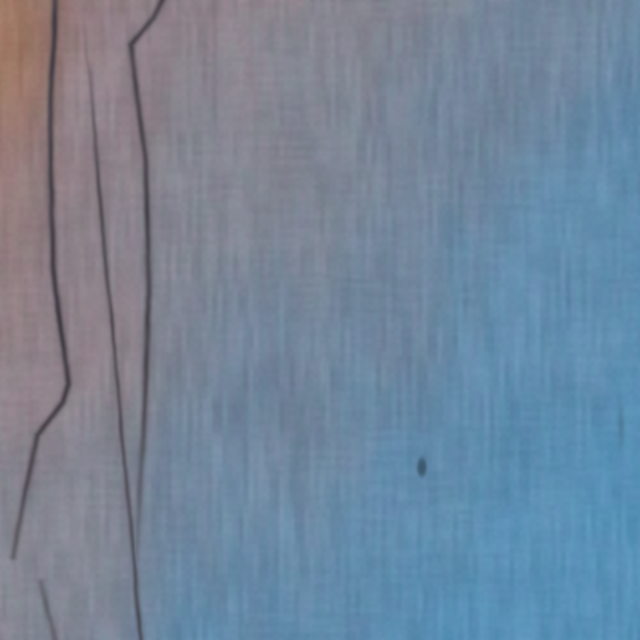
A Shadertoy shader for this texture:

```glsl
// Weathered dyed cloth: a diagonal wash from warm rose to clear blue, softly mottled,
// with fine woven fibres and three dark crooked creases down the left side.
// Stretched value noise makes the dye and weave; segment distances make the creases.

const vec3 OCHRE = vec3(0.63, 0.47, 0.38);
const vec3 ROSE = vec3(0.58, 0.47, 0.46);
const vec3 MAUVE = vec3(0.565, 0.515, 0.545);
const vec3 GREY = vec3(0.515, 0.525, 0.57);
const vec3 SLATE = vec3(0.445, 0.52, 0.605);
const vec3 BLUE = vec3(0.385, 0.55, 0.675);
const vec3 CLEAR_BLUE = vec3(0.345, 0.57, 0.72);
const vec3 CREASE_COLOR = vec3(0.25, 0.23, 0.26);
const vec3 SPECK_COLOR = vec3(0.20, 0.31, 0.38);

const float MOTTLE = 0.20;        // how far noise shifts the wash
const float STREAK = 0.045;       // brightness of broad vertical streaks
const float FIBRE = 0.050;        // brightness of fine vertical threads
const float WEFT = 0.028;         // brightness of fine horizontal threads
const float CREASE_WIDTH = 0.0052;

const int BENDS = 7;
const vec2 LEFT_CREASE[BENDS] = vec2[BENDS](
    vec2(0.086, 1.02), vec2(0.078, 0.80), vec2(0.083, 0.58), vec2(0.107, 0.40),
    vec2(0.098, 0.372), vec2(0.058, 0.32), vec2(0.020, 0.13));
const vec2 RIGHT_CREASE[BENDS] = vec2[BENDS](
    vec2(0.262, 1.02), vec2(0.240, 0.972), vec2(0.204, 0.93), vec2(0.227, 0.75),
    vec2(0.232, 0.54), vec2(0.226, 0.35), vec2(0.212, 0.12));

float hash(vec2 p) {
    vec3 q = fract(vec3(p.xyx) * 0.1031);
    q += dot(q, q.yzx + 33.33);
    return fract((q.x + q.y) * q.z);
}

float noise(vec2 p) {
    vec2 i = floor(p), f = fract(p);
    f = f * f * (3.0 - 2.0 * f);
    return mix(mix(hash(i), hash(i + vec2(1, 0)), f.x),
               mix(hash(i + vec2(0, 1)), hash(i + vec2(1, 1)), f.x), f.y);
}

// Layered noise centred on zero
float fbm(vec2 p) {
    float sum = 0.0, amp = 0.5;
    for (int i = 0; i < 4; i++) {
        sum += amp * (noise(p) - 0.5);
        p = p * 2.03 + 17.3;
        amp *= 0.5;
    }
    return sum;
}

float segmentDistance(vec2 p, vec2 a, vec2 b) {
    vec2 ab = b - a;
    return length(p - a - ab * clamp(dot(p - a, ab) / dot(ab, ab), 0.0, 1.0));
}

float pathDistance(vec2 p, vec2 path[BENDS]) {
    float d = 1.0;
    for (int i = 1; i < BENDS; i++) d = min(d, segmentDistance(p, path[i - 1], path[i]));
    return d;
}

// Soft dark line with a faint wider shadow
float creaseInk(float d, float width) {
    return 0.82 * exp(-pow(d / width, 2.0)) + 0.12 * exp(-d / (2.5 * width));
}

vec3 wash(float t) {
    vec3 c = mix(ROSE, MAUVE, smoothstep(0.03, 0.18, t));
    c = mix(c, GREY, smoothstep(0.18, 0.34, t));
    c = mix(c, SLATE, smoothstep(0.32, 0.52, t));
    c = mix(c, BLUE, smoothstep(0.50, 0.70, t));
    return mix(c, CLEAR_BLUE, smoothstep(0.68, 0.92, t));
}

void mainImage(out vec4 fragColor, in vec2 fragCoord) {
    vec2 p = fragCoord / iResolution.xy;

    // Dye wash, greyer in the lower left strip
    float strip = smoothstep(0.26, 0.19, p.x);
    float t = 0.56 * p.x + 0.44 * (1.0 - p.y) - 0.13 * strip * (1.0 - p.y);
    t += MOTTLE * fbm(p * vec2(6.0, 4.5) + 3.0) + 0.07 * fbm(p * vec2(28.0, 7.0));
    vec3 color = wash(t);

    // Rose stain along the left edge, ochre in its upper corner
    float stain = exp(-pow(p.x / 0.075, 2.0)) * smoothstep(0.38, 0.75, p.y);
    color = mix(color, ROSE, 0.8 * stain);
    float corner = length((p - vec2(0.0, 0.95)) * vec2(1.0, 0.55));
    color = mix(color, OCHRE, 0.85 * smoothstep(0.13, 0.01, corner));

    // Woven threads and streaks
    vec2 q = p + 0.004 * vec2(fbm(p * 14.0), fbm(p * 14.0 + 40.0));
    float patchy = 0.6 + 0.8 * noise(p * 7.0 + 9.0);
    float light = STREAK * fbm(q * vec2(24.0, 3.5) + 5.0) + 0.05 * fbm(p * 11.0 + 60.0);
    light += FIBRE * patchy * (noise(q * vec2(125.0, 17.0)) - 0.5);
    light += WEFT * (1.6 - patchy) * (noise(q * vec2(22.0, 130.0) + 80.0) - 0.5);
    light += 0.018 * (noise(q * 150.0 + 30.0) - 0.5);
    color += light;
    color += 0.02 * (noise(q * vec2(85.0, 40.0) + 11.0) - 0.5) * vec3(1.0, -0.6, 0.5);

    // Creases, fading towards the bottom
    vec2 w = p + 0.006 * vec2(fbm(p * vec2(20.0, 16.0) + 70.0), 0.0);
    float fade = smoothstep(0.08, 0.45, p.y);
    float ink = creaseInk(pathDistance(w, LEFT_CREASE), CREASE_WIDTH) * mix(0.55, 0.95, fade);
    ink = max(ink, creaseInk(pathDistance(w, RIGHT_CREASE), CREASE_WIDTH) * mix(0.25, 0.85, fade));
    float thin = segmentDistance(w, vec2(0.126, 1.02), vec2(0.176, 0.48));
    thin = min(thin, segmentDistance(w, vec2(0.176, 0.48), vec2(0.222, -0.02)));
    ink = max(ink, creaseInk(thin, 0.8 * CREASE_WIDTH) * smoothstep(1.05, 0.7, p.y) * 0.7);
    float tail = segmentDistance(w, vec2(0.065, 0.09), vec2(0.090, -0.02));
    ink = max(ink, 0.4 * creaseInk(tail, CREASE_WIDTH));
    color = mix(color, CREASE_COLOR, ink * (0.85 + 0.3 * noise(p * 30.0)));

    // Small dark speck and a faint nick near the right edge
    float speck = length((w - vec2(0.660, 0.270)) / vec2(0.0075, 0.015));
    float nick = length((w - vec2(0.970, 0.335)) / vec2(0.006, 0.035));
    color = mix(color, SPECK_COLOR, 0.8 * exp(-pow(speck, 4.0)) + 0.3 * exp(-nick * nick));

    fragColor = vec4(clamp(color, 0.0, 1.0), 1.0);
}
```
